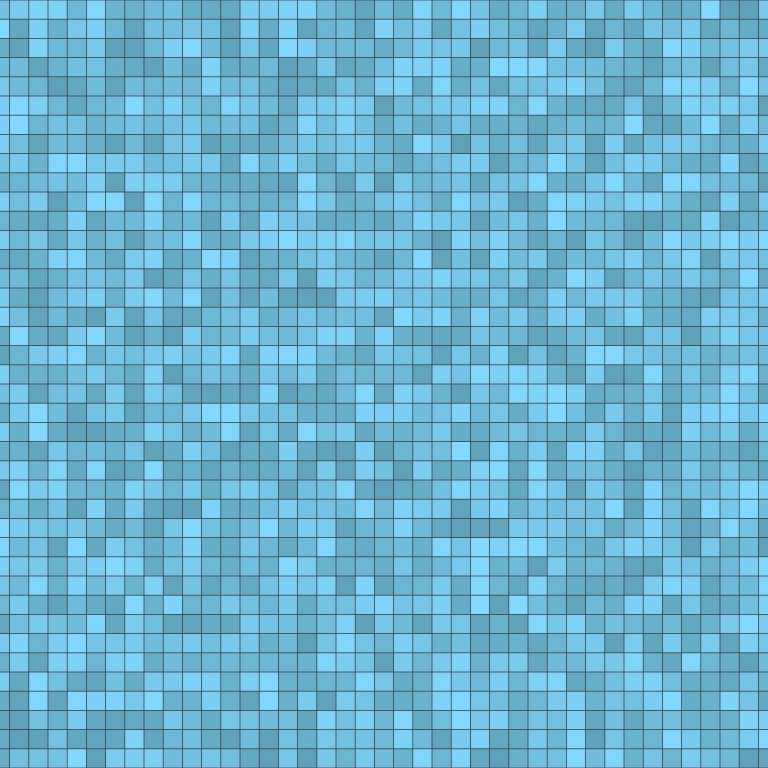
A WebGL 2 fragment shader for this pattern:

```glsl
#version 300 es
precision highp float;
// Blue pool mosaic: 40 by 40 square tiles of random shade with thin dark grout.

uniform vec2 u_resolution;
out vec4 fragColor;

float hash(vec2 p) {
    vec3 q = fract(vec3(p.xyx) * vec3(0.1031, 0.1030, 0.0973));
    q += dot(q, q.yzx + 33.33);
    return fract((q.x + q.y) * q.z);
}

// Share of a pixel, per axis, covered by a grout line at the given distance
vec2 lineCoverage(vec2 dist, float halfWidth, vec2 pixel) {
    vec2 inner = max(dist - 0.5 * pixel, vec2(-halfWidth));
    vec2 outer = min(dist + 0.5 * pixel, vec2(halfWidth));
    return clamp((outer - inner) / pixel, 0.0, 1.0);
}

void main() {
    // Tile units; columns are shifted by half a tile
    vec2 pixel = 40.0 / u_resolution;
    vec2 grid = gl_FragCoord.xy * pixel + vec2(0.5, 0.0);
    vec2 cell = floor(grid);
    vec2 local = fract(grid);

    // Flat shade per tile
    vec3 darkBlue = vec3(0.37, 0.63, 0.72);
    vec3 lightBlue = vec3(0.51, 0.85, 1.0);
    vec3 color = mix(darkBlue, lightBlue, hash(cell + 7.0));

    // Grout along the tile edges
    vec2 edgeDistance = min(local, 1.0 - local);
    vec2 grout = lineCoverage(edgeDistance, 0.02, pixel);
    float groutMask = 1.0 - (1.0 - grout.x) * (1.0 - grout.y);
    color = mix(color, vec3(0.20, 0.24, 0.26), groutMask);

    fragColor = vec4(color, 1.0);
}
```
